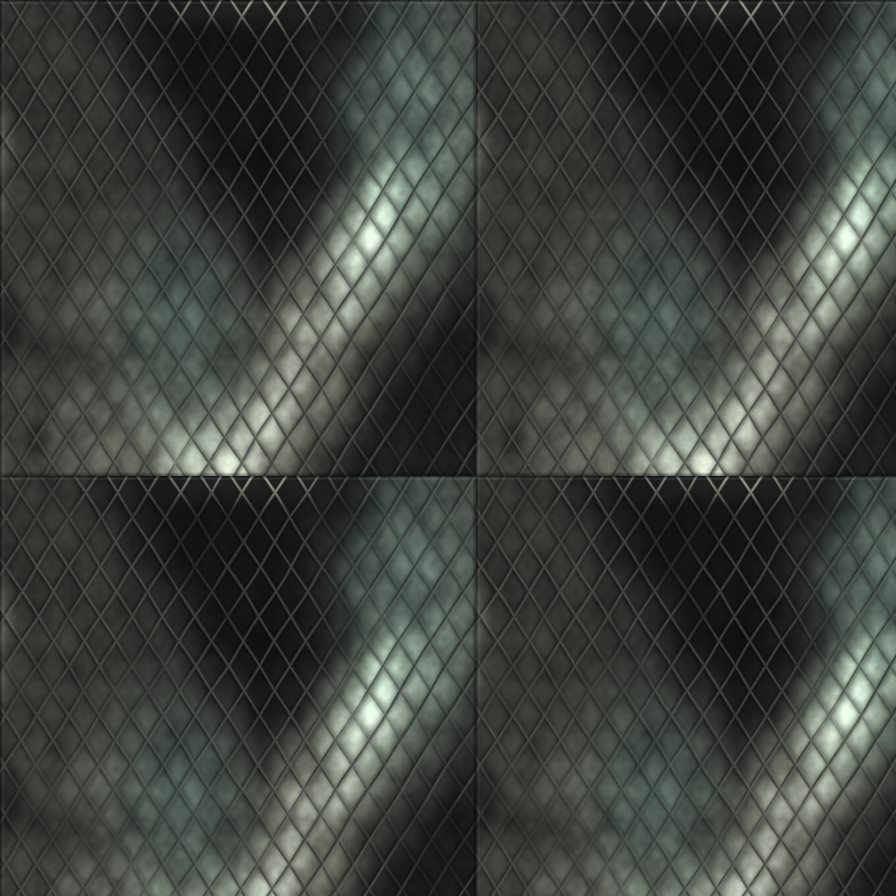
Give the GLSL for this texture, as a three.js fragment shader.

```glsl
// Repeating dark quilted leather: slanted diamond stitching under a soft green-grey sheen.
#define TILE 0.531
#define CELLS vec2(15.0, 9.6)
#define ANCHOR vec2(0.51, 0.035)
#define STITCH_WIDTH 0.048
#define STITCH_LIGHT 0.20
#define GROOVE_DEPTH 0.48
#define BULGE 0.6
#define MOTTLE 0.34
#define SEAM_WIDTH 0.0045
#define NEUTRAL vec3(0.98, 1.02, 0.93)
#define GREEN vec3(0.88, 1.04, 0.95)

varying vec2 vUv;

vec2 hashGradient(vec2 cell) {
  float h = fract(sin(dot(cell, vec2(127.1, 311.7))) * 4375.85);
  return vec2(cos(6.2832 * h), sin(6.2832 * h));
}

float gradientNoise(vec2 p) {
  vec2 i = floor(p);
  vec2 f = fract(p);
  vec2 u = f * f * f * (f * (f * 6.0 - 15.0) + 10.0);
  vec2 e = vec2(1.0, 0.0);
  float a = dot(hashGradient(i), f);
  float b = dot(hashGradient(i + e.xy), f - e.xy);
  float c = dot(hashGradient(i + e.yx), f - e.yx);
  float d = dot(hashGradient(i + e.xx), f - e.xx);
  return mix(mix(a, b, u.x), mix(c, d, u.x), u.y);
}

float fbm(vec2 p) {
  float sum = 0.0;
  float gain = 1.0;
  for (int i = 0; i < 3; i++) {
    sum += gain * gradientNoise(p);
    p = p * 2.1 + 7.3;
    gain *= 0.55;
  }
  return sum;
}

float blob(vec2 p, vec2 center, vec2 radius) {
  vec2 d = (p - center) / radius;
  return exp(-dot(d, d));
}

// Broad light and shadow over one tile, y pointing down
float sheen(vec2 p) {
  float across = p.x - 0.80 + 0.6 * (p.y - 0.48);
  float light = 0.175 + 0.05 * smoothstep(0.3, 0.8, p.y);
  light += 0.12 * blob(p, vec2(0.33, 0.74), vec2(0.18, 0.22));
  light += 0.19 * blob(p, vec2(0.40, 0.99), vec2(0.17, 0.15));
  light += 0.16 * blob(p, vec2(0.92, 0.14), vec2(0.18, 0.26));
  light += 0.20 * blob(p, vec2(0.0, 0.34), vec2(0.03, 0.08));

  // Diagonal highlight with its brightest fold
  float streak = exp(-across * across / 0.0115);
  light += 0.38 * streak * smoothstep(0.1, 0.55, p.y);
  light += 0.23 * blob(p, vec2(0.79, 0.48), vec2(0.09, 0.12));

  // Black wedge from the top, dark lower corner, dark left edge
  float wedge = min(p.x - 0.20 - 0.567 * p.y, 0.79 - 0.367 * p.y - p.x);
  light *= 1.0 - 0.70 * smoothstep(-0.10, 0.12, wedge);
  light *= 1.0 - 0.62 * smoothstep(0.10, 0.28, across) * smoothstep(0.42, 0.72, p.y);
  light *= 1.0 - 0.5 * blob(p, vec2(0.0, 0.67), vec2(0.06, 0.07));
  light *= 1.0 - 0.4 * blob(p, vec2(0.10, 0.95), vec2(0.06, 0.05));
  return light;
}

vec2 softLine(vec2 d, float width) {
  return 1.0 - smoothstep(vec2(0.0), vec2(1.8 * width), abs(d));
}

void main() {
  vec2 p = fract(vec2(vUv.x, 1.0 - vUv.y) / TILE);

  // Diamond lattice, slightly uneven; x counts rising lines, y falling ones
  vec2 q = (p - ANCHOR) * CELLS;
  vec2 lattice = vec2(q.x + q.y, q.x - q.y) + 0.12 * gradientNoise(p * 7.0);
  vec2 toLine = fract(lattice + 0.5) - 0.5;
  vec2 c = fract(lattice) - 0.5;
  vec2 fromCenter = 0.5 * vec2(c.x + c.y, c.x - c.y) / CELLS;

  // Padded cells bend the sheen, worn grain and folds break it up
  float grain = fbm(p * vec2(13.0, 10.0)) + 0.3 * fbm(p * 45.0);
  float fold = gradientNoise(p * vec2(6.0, 5.0) + 1.7);
  float light = sheen(p + BULGE * fromCenter + 0.05 * fold);
  light *= 1.0 + MOTTLE * grain + 0.25 * fold;
  vec2 pad = smoothstep(0.0, 0.3, abs(toLine));
  light *= mix(0.82, 1.04, pad.x * pad.y);

  // Pale thread, with a groove that deepens on bright leather
  float wear = smoothstep(-0.45, 0.2, gradientNoise(p * 6.0 + 3.0));
  float worn = blob(p, vec2(0.24, 0.74), vec2(0.26, 0.22));
  vec2 strength = vec2(1.0, mix(1.0, 0.5, smoothstep(0.6, 0.85, p.x)));
  strength *= mix(0.5, 1.0, wear) * (1.0 - 0.5 * worn);
  vec2 groove = softLine(toLine + 0.065, STITCH_WIDTH) * strength;
  vec2 thread = softLine(toLine - 0.015, STITCH_WIDTH) * strength;
  float threadMask = max(thread.x, thread.y);
  float depth = GROOVE_DEPTH * mix(0.6, 1.15, smoothstep(0.1, 0.5, light));
  light *= 1.0 - depth * max(groove.x, groove.y);
  light = mix(light, 0.5 * light + STITCH_LIGHT, threadMask);
  float topGlint = blob(p, vec2(0.50, 0.015), vec2(0.20, 0.04));
  light += topGlint * (0.06 + 0.34 * threadMask);

  // Join between neighbouring tiles
  vec2 edge = min(p, 1.0 - p);
  vec2 join = 1.0 - smoothstep(vec2(0.0), vec2(2.0 * SEAM_WIDTH), edge);
  light *= 1.0 - 0.4 * max(join.x, join.y);
  vec2 lip = 1.0 - smoothstep(vec2(0.0), vec2(SEAM_WIDTH), abs(p - 1.3 * SEAM_WIDTH));
  light += (0.06 * lip.x + 0.11 * lip.y) * (0.7 + 0.5 * grain);

  float green = blob(p, vec2(0.38, 0.66), vec2(0.12, 0.20));
  green += blob(p, vec2(0.86, 0.22), vec2(0.18, 0.32));
  vec3 color = (light + 0.022) * mix(NEUTRAL, GREEN, min(green, 1.0));
  gl_FragColor = vec4(clamp(color, 0.0, 1.0), 1.0);
}
```
